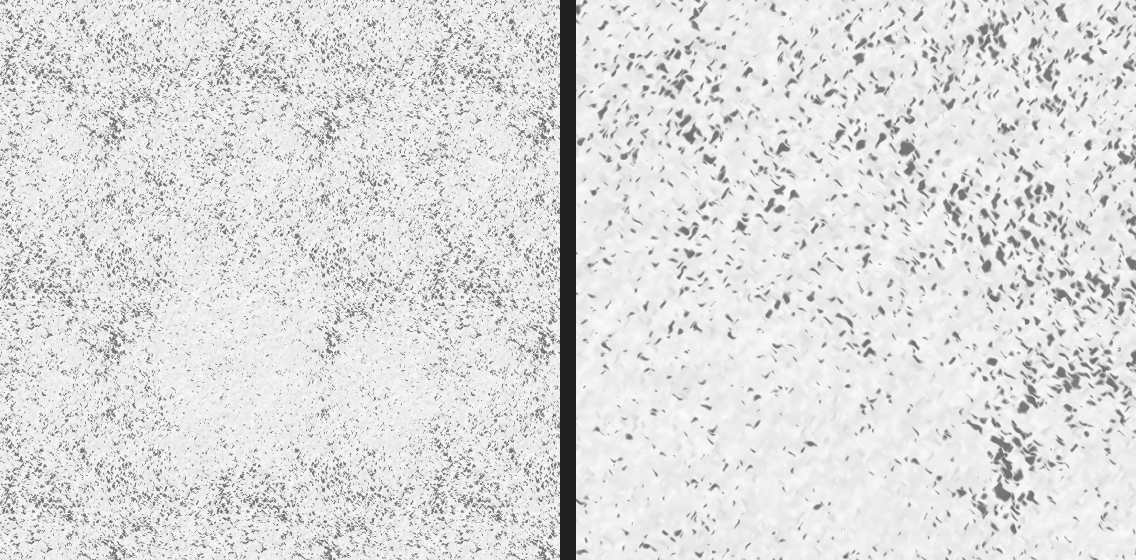
Left, the full canvas; right, a detail of the centre.
Give the GLSL for this texture, as a Shadertoy shader.

```glsl
// Pale weathered plaster, a tile repeated about 2.6 times each way, strewn with
// dark chips. Chips are leaning cellular ellipses whose size follows a density
// field; one broad patch of the canvas is worn nearly clean.

const float TAU = 6.2831853;

vec3 hash3(vec2 cell) {
    vec3 p = fract(cell.xyx * vec3(0.1031, 0.1030, 0.0973));
    p += dot(p, p.yxz + 33.33);
    return fract((p.xxy + p.yzz) * p.zyx);
}

// Value noise that wraps after n cells, one tile
float wrapNoise(vec2 t, float n) {
    vec2 i = floor(t * n), f = fract(t * n);
    f = f * f * (3.0 - 2.0 * f);
    float a = hash3(mod(i, n) + n).x;
    float b = hash3(mod(i + vec2(1, 0), n) + n).x;
    float c = hash3(mod(i + vec2(0, 1), n) + n).x;
    float d = hash3(mod(i + vec2(1, 1), n) + n).x;
    return mix(mix(a, b, f.x), mix(c, d, f.x), f.y);
}

// Coverage of chips scattered one per cell, n cells per tile
float chips(vec2 t, float n, float density, float pixel) {
    float lean = 0.9 * sin(TAU * t.y + 1.0) + 0.6 * sin(TAU * (t.x + t.y)) + 1.2;
    vec2 axis = vec2(cos(lean), sin(lean));
    vec2 g = t * n;
    float edge = -1.0;
    for (int y = -1; y <= 1; y++)
    for (int x = -1; x <= 1; x++) {
        vec2 cell = floor(g) + vec2(x, y);
        vec3 h = hash3(mod(cell, n) + 1.7 * n);
        vec2 d = g - cell - h.xy;
        d = vec2(dot(d, axis) * 0.8, dot(d, vec2(-axis.y, axis.x)) * 1.4);
        float size = density - h.z;
        if (size > 0.0) edge = max(edge, sqrt(0.8 * size) - length(d));
    }
    float blur = n * max(0.8 * pixel, 0.003);
    return smoothstep(-blur, blur, edge);
}

// Soft elliptical clump, repeated in every tile
float clump(vec2 t, vec2 center, vec2 radius) {
    vec2 d = (fract(t - center + 0.5) - 0.5) / radius;
    return exp(-dot(d, d));
}

float relief(vec2 t) {
    return 0.6 * wrapNoise(t, 38.0) + 0.4 * wrapNoise(t, 88.0);
}

void mainImage(out vec4 fragColor, in vec2 fragCoord) {
    vec2 p = fragCoord / iResolution.xy;
    p.y = 1.0 - p.y;
    vec2 t = p / 0.383;
    float pixel = 1.0 / (0.383 * iResolution.y);

    // Ragged outlines from layered sines
    vec2 w = t + 0.003 * sin(TAU * (vec2(23, 31) * t.yx + vec2(11, -7) * t))
               + 0.0015 * sin(TAU * vec2(67, 59) * t.yx);

    // Worn patch, placed once on the canvas
    float ragged = 0.35 * (wrapNoise(t, 9.0) - 0.5) + 0.2 * (wrapNoise(t, 27.0) - 0.5);
    float left = length((p - vec2(0.43, 0.64)) / vec2(0.16, 0.20));
    float right = length((p - vec2(0.69, 0.69)) / vec2(0.14, 0.13));
    float worn = smoothstep(1.25, 0.75, min(left, right + 0.2) + ragged);

    // Chip density: drifting cloud plus the heavy clumps
    float density = 0.245
        + 0.10 * (wrapNoise(t, 6.0) - 0.5)
        + 0.30 * (wrapNoise(t, 19.0) - 0.5)
        + 0.28 * (wrapNoise(t, 140.0) - 0.5)
        + 0.02 * sin(TAU * (t.y - 0.08))
        + 0.42 * clump(t, vec2(0.53, 0.62), vec2(0.04, 0.08))
        + 0.26 * clump(t, vec2(0.67, 0.43), vec2(0.035, 0.05))
        + 0.20 * clump(t, vec2(0.06, 0.28), vec2(0.05, 0.09))
        + 0.20 * clump(t, vec2(0.24, 0.35), vec2(0.07, 0.03));
    density *= 1.0 - 0.55 * worn;

    // Plaster body with fine embossed relief
    vec2 slant = vec2(0.004, 0.005);
    float shade = 0.93 + 0.08 * (relief(w + slant) - relief(w - slant))
        + 0.02 * (wrapNoise(t, 13.0) - 0.5)
        + 0.03 * (wrapNoise(t, 110.0) - 0.5);

    // Faint dents, bright flakes, then dark chips in two sizes
    shade = mix(shade, 0.84, 0.7 * chips(w + 0.61, 64.0, 0.26 - 0.1 * worn, pixel));
    shade = mix(shade, 0.975, 0.7 * chips(w + 0.37, 78.0, 0.16 + 0.7 * density, pixel));
    float dark = max(chips(w, 52.0, 0.85 * density, pixel),
                     chips(w + 0.19, 98.0, 0.95 * density, pixel));
    shade = mix(shade, 0.43 + 0.06 * wrapNoise(t, 70.0), dark);

    fragColor = vec4(vec3(shade), 1.0);
}
```
